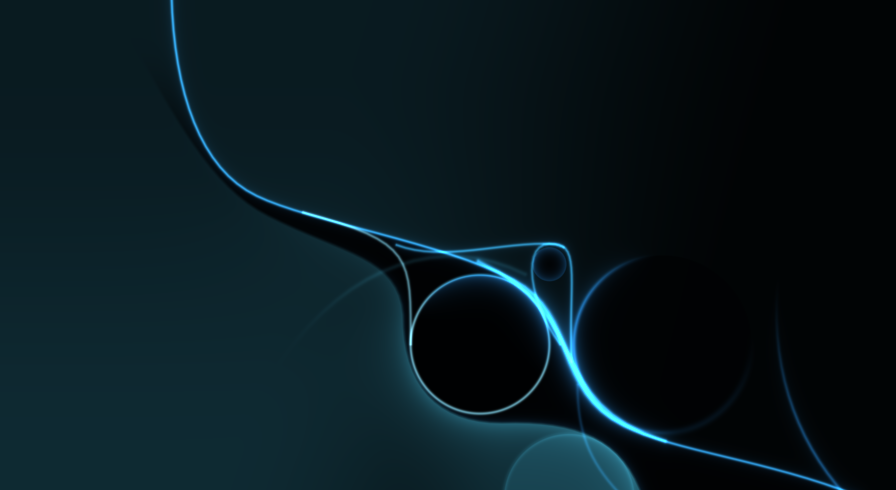
Give the GLSL for this background, as a WebGL 1 fragment shader.

```glsl
precision highp float;
// Dark teal backdrop with flowing luminous strands wrapped around black discs.
uniform vec2 u_resolution;

// Scene is laid out in units where the canvas is 4.2 high and about 7.68 wide.
const float SCENE_HEIGHT = 4.2;
const float SCENE_CENTER_X = 3.84;
const float STRAND_WIDTH = 0.013;
const int CURVE_STEPS = 16;

const vec3 TEAL_TOP = vec3(0.037, 0.104, 0.127);
const vec3 TEAL_BOTTOM = vec3(0.056, 0.163, 0.196);
const vec3 NIGHT = vec3(0.005, 0.014, 0.018);
const vec3 VOID_COLOR = vec3(0.003, 0.008, 0.013);
const vec3 HALO = vec3(0.10, 0.26, 0.31);
const vec3 BLUE = vec3(0.10, 0.36, 0.58);
const vec3 CYAN = vec3(0.20, 0.62, 0.82);
const vec3 PALE = vec3(0.36, 0.58, 0.64);

// Disc: center.xy, radius
const vec3 MAIN_DISC = vec3(4.115, 1.25, 0.595);
const vec3 BEAD = vec3(4.71, 1.935, 0.145);
const vec3 RIGHT_DISC = vec3(5.68, 1.25, 0.76);
const vec3 LOW_DISC = vec3(4.88, -0.08, 0.56);

float pixelSize;

vec2 bezier(vec2 a, vec2 b, vec2 c, vec2 d, float t) {
  float s = 1.0 - t;
  return s * s * s * a + 3.0 * s * s * t * b + 3.0 * s * t * t * c + t * t * t * d;
}

// Signed distance to a cubic curve; positive on the left of its direction.
float curve(vec2 p, vec2 a, vec2 b, vec2 c, vec2 d) {
  float best = 1e3;
  float side = 1.0;
  vec2 from = a;
  for (int i = 1; i <= CURVE_STEPS; i++) {
    vec2 to = bezier(a, b, c, d, float(i) / float(CURVE_STEPS));
    vec2 e = to - from;
    vec2 q = p - from;
    float dist = length(q - e * clamp(dot(q, e) / dot(e, e), 0.0, 1.0));
    if (dist < best) {
      best = dist;
      side = e.x * q.y - e.y * q.x < 0.0 ? -1.0 : 1.0;
    }
    from = to;
  }
  return best * side;
}

float nearest(float a, float b) { return abs(a) < abs(b) ? a : b; }

float strand(float d, float width) {
  float w = max(width, 0.75 * pixelSize);
  return exp(-d * d / (w * w));
}

float bloom(float d, float size) { return exp(-abs(d) / size); }

float fill(float d) { return smoothstep(pixelSize, -pixelSize, d); }

float discDistance(vec2 p, vec3 disc) { return length(p - disc.xy) - disc.z; }

// Light on a disc rim facing the given direction.
float facing(vec2 p, vec3 disc, vec2 dir) {
  return smoothstep(-0.1, 1.0, dot(normalize(p - disc.xy + 1e-5), normalize(dir)));
}

void main() {
  pixelSize = SCENE_HEIGHT / u_resolution.y;
  vec2 p = (gl_FragCoord.xy - vec2(0.5 * u_resolution.x, 0.0)) * pixelSize;
  p.x += SCENE_CENTER_X;

  // Long bright strand and the lower edge of the dark ribbon
  float upper = curve(p, vec2(1.47, 4.25), vec2(1.49, 3.4), vec2(1.72, 2.75), vec2(2.2, 2.52));
  upper = nearest(upper, curve(p, vec2(2.2, 2.52), vec2(2.65, 2.3), vec2(3.8, 2.12), vec2(4.4, 1.8)));
  upper = nearest(upper, curve(p, vec2(4.4, 1.8), vec2(4.95, 1.5), vec2(4.75, 0.85), vec2(5.35, 0.55)));
  upper = nearest(upper, curve(p, vec2(5.35, 0.55), vec2(5.75, 0.34), vec2(6.6, 0.25), vec2(7.35, -0.05)));
  float lower = curve(p, vec2(1.1, 3.9), vec2(1.5, 3.2), vec2(1.8, 2.6), vec2(2.3, 2.35));
  lower = nearest(lower, curve(p, vec2(2.3, 2.35), vec2(2.95, 2.02), vec2(3.42, 2.0), vec2(3.46, 1.5)));
  lower = nearest(lower, curve(p, vec2(3.46, 1.5), vec2(3.46, 0.9), vec2(3.75, 0.58), vec2(4.3, 0.58)));
  lower = nearest(lower, curve(p, vec2(4.3, 0.58), vec2(4.95, 0.6), vec2(5.35, 0.45), vec2(5.52, -0.08)));

  // Backdrop and the halo hugging the ribbon
  vec3 color = mix(TEAL_BOTTOM, TEAL_TOP, smoothstep(0.3, 3.6, p.y));
  color = mix(color, NIGHT, smoothstep(2.5, 6.5, p.x - 0.3 * (p.y - 2.1)));
  float under = smoothstep(0.02, -0.02, lower);
  float low = smoothstep(2.7, 0.7, p.y);
  color = mix(color, TEAL_BOTTOM, under * smoothstep(3.2, 4.4, p.x));
  color += under * low * HALO * (0.45 * bloom(lower, 0.24) + 0.5 * bloom(lower, 0.07));
  float lowDisc = discDistance(p, LOW_DISC);
  color += under * HALO * (0.35 * fill(lowDisc) + 0.3 * strand(lowDisc, 0.02));

  // Dark ribbon between the two edges
  float ribbon = (1.0 - under) * smoothstep(0.01, -0.01, upper);
  color = mix(color, VOID_COLOR, ribbon * smoothstep(3.9, 2.4, p.y));
  color += BLUE * 0.25 * low * (1.0 - under) * bloom(lower, 0.03);

  // Black discs with rims lit from one side
  float right = discDistance(p, RIGHT_DISC);
  float rightLit = facing(p, RIGHT_DISC, vec2(-1.0, -0.15));
  color = mix(color, VOID_COLOR, 0.85 * fill(right));
  color += BLUE * rightLit * (0.75 * strand(right, 0.018) + 0.4 * bloom(right, 0.06));
  color += BLUE * 0.15 * strand(right, 0.03) * facing(p, RIGHT_DISC, vec2(0.1, -1.0));
  float main1 = discDistance(p, MAIN_DISC);
  float mainLit = facing(p, MAIN_DISC, vec2(0.4, 0.9));
  color = mix(color, vec3(0.0, 0.003, 0.006), fill(main1));
  color += fill(main1) * BLUE * mainLit * (0.5 * bloom(main1, 0.09) + 0.3 * bloom(main1, 0.025));
  color += strand(main1, STRAND_WIDTH) * mix(PALE, CYAN * 0.6, mainLit);
  float bead = discDistance(p, BEAD);
  color = mix(color, VOID_COLOR, fill(bead));
  color += fill(bead) * BLUE * 0.5 * bloom(bead, 0.04);

  // Main strand, strongest where the strands bunch together
  vec2 toKnot = (p - vec2(4.85, 1.25)) * vec2(1.3, 0.85);
  float knot = exp(-dot(toKnot, toKnot) * 1.8);
  color += mix(BLUE, CYAN, 0.5 + 0.5 * knot) * strand(upper, STRAND_WIDTH + 0.012 * knot);
  color += BLUE * (0.22 + 0.5 * knot) * bloom(upper, 0.035 + 0.03 * knot);

  // Companion strands
  float branch = curve(p, vec2(2.6, 2.38), vec2(3.55, 2.12), vec2(3.52, 2.0), vec2(3.52, 1.25));
  float loopTop = curve(p, vec2(3.4, 2.1), vec2(3.8, 1.95), vec2(4.3, 2.13), vec2(4.75, 2.11));
  loopTop = nearest(loopTop, curve(p, vec2(4.75, 2.11), vec2(4.98, 2.1), vec2(4.87, 1.75), vec2(4.9, 1.1)));
  float loopLeft = curve(p, vec2(4.83, 2.08), vec2(4.45, 2.25), vec2(4.5, 1.65), vec2(4.8, 1.25));
  float twin = curve(p, vec2(4.1, 1.96), vec2(5.1, 1.5), vec2(4.65, 0.75), vec2(5.7, 0.42));
  float arc = curve(p, vec2(2.4, 1.1), vec2(3.0, 1.95), vec2(3.8, 2.2), vec2(4.5, 1.85));
  float tail = curve(p, vec2(4.95, 0.9), vec2(4.95, 0.5), vec2(5.05, 0.25), vec2(5.3, -0.02));
  float farRim = curve(p, vec2(6.68, 1.9), vec2(6.58, 1.1), vec2(6.8, 0.45), vec2(7.25, -0.05));
  color += PALE * 0.8 * strand(branch, STRAND_WIDTH);
  color += CYAN * 0.65 * strand(loopTop, STRAND_WIDTH) + BLUE * 0.2 * bloom(loopTop, 0.03);
  color += CYAN * 0.55 * strand(loopLeft, STRAND_WIDTH) + BLUE * 0.15 * bloom(loopLeft, 0.03);
  color += CYAN * 0.7 * strand(twin, 0.018) + BLUE * 0.25 * bloom(twin, 0.04);
  color += HALO * 0.35 * strand(arc, 0.02) * smoothstep(2.3, 3.6, p.x);
  color += BLUE * 0.35 * strand(tail, 0.015);
  color += BLUE * smoothstep(1.9, 0.2, p.y) * (0.6 * strand(farRim, 0.016) + 0.15 * bloom(farRim, 0.05));

  gl_FragColor = vec4(clamp(color, 0.0, 1.0), 1.0);
}
```
